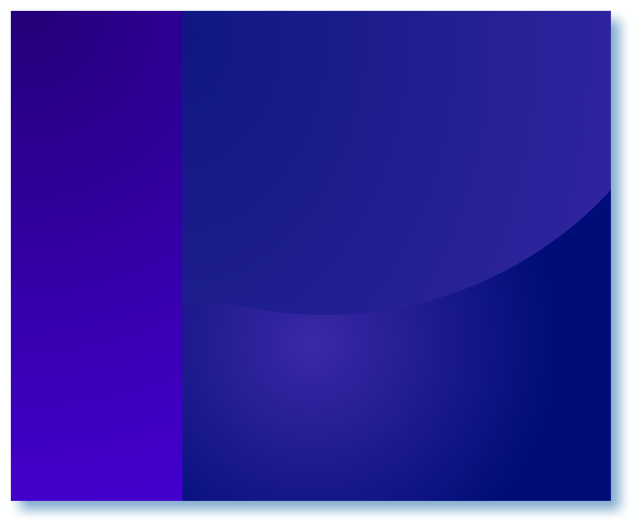
Write a Shadertoy shader that draws this background.

```glsl
// A two-part card on white: a violet side strip and a navy field with a curved sheet.
// Radial ramps colour each part, two tangent arcs form the sheet's lower edge,
// and a product of soft steps casts the blue shadow. Lengths are in canvas heights.

#define ASPECT 1.2075
#define CARD_MIN vec2(0.0204, 0.0550)
#define CARD_MAX vec2(1.1525, 0.9796)
#define DIVIDER_X 0.3443
#define GLOW_CENTRE vec2(0.590, 0.352)
#define GLOW_RADIUS 0.455
#define TROUGH vec2(0.6132, 0.4057)
#define TROUGH_RADIUS 0.7343
#define CREST vec2(0.3821, 0.4285)
#define CREST_RADIUS 0.4387
#define SHADOW_OFFSET vec2(0.017, -0.017)
#define SHADOW_BLUR 0.021

// Coverage of a rectangle whose edges fade over +-blur.
float softBox(vec2 p, vec2 lo, vec2 hi, float blur) {
    vec2 inside = smoothstep(lo - blur, lo + blur, p)
                * (1.0 - smoothstep(hi - blur, hi + blur, p));
    return inside.x * inside.y;
}

// Linear radial ramp from 0 at the centre to 1 at the radius.
float radialRamp(vec2 offset, float radius) {
    return clamp(length(offset) / radius, 0.0, 1.0);
}

// Rise of an arc above its lowest point.
float arcRise(float dx, float radius) {
    return radius - sqrt(max(radius * radius - dx * dx, 0.0));
}

// Lower edge of the sheet: a small crest that flows into a wide trough.
float sheetEdge(float x) {
    float joint = mix(CREST.x, TROUGH.x, CREST_RADIUS / (CREST_RADIUS + TROUGH_RADIUS));
    return x < joint ? CREST.y - arcRise(x - CREST.x, CREST_RADIUS)
                     : TROUGH.y + arcRise(x - TROUGH.x, TROUGH_RADIUS);
}

vec3 stripColour(vec2 p) {
    vec2 corner = vec2(CARD_MIN.x + 0.03, CARD_MAX.y);
    return mix(vec3(0.138, 0.0, 0.475), vec3(0.262, 0.0, 0.805),
               radialRamp(p - corner, 0.94));
}

vec3 glowColour(vec2 p) {
    return mix(vec3(0.230, 0.160, 0.650), vec3(0.0, 0.050, 0.470),
               radialRamp(p - GLOW_CENTRE, GLOW_RADIUS));
}

vec3 sheetColour(vec2 p) {
    vec2 offset = (p - vec2(DIVIDER_X, 0.93)) * vec2(1.0, 0.75);
    return mix(vec3(0.060, 0.090, 0.505), vec3(0.180, 0.142, 0.620),
               radialRamp(offset, 0.82));
}

void mainImage(out vec4 fragColor, in vec2 fragCoord) {
    vec2 p = fragCoord / iResolution.xy * vec2(ASPECT, 1.0);
    float aa = 0.6 / iResolution.y;

    // White ground and offset shadow
    float shadow = softBox(p, CARD_MIN + SHADOW_OFFSET, CARD_MAX + SHADOW_OFFSET, SHADOW_BLUR);
    vec3 colour = mix(vec3(0.995, 1.0, 1.0), vec3(0.52, 0.68, 0.81), shadow);

    // Navy field with its glow, then the sheet above the curve
    float edge = p.y - sheetEdge(p.x);
    vec3 card = mix(glowColour(p), sheetColour(p), smoothstep(-aa, aa, edge));

    // Side strip
    card = mix(stripColour(p), card, smoothstep(-aa, aa, p.x - DIVIDER_X));

    colour = mix(colour, card, softBox(p, CARD_MIN, CARD_MAX, aa));
    fragColor = vec4(colour, 1.0);
}
```
